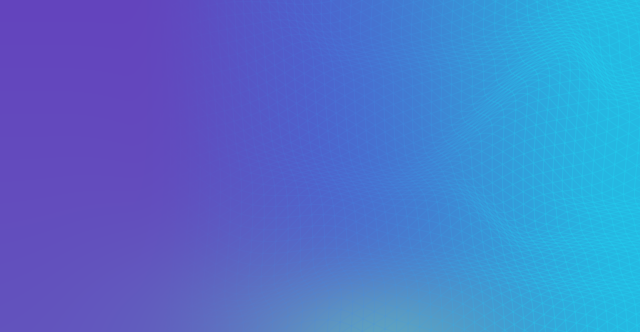
A WebGL 2 fragment shader for this background:

```glsl
#version 300 es
precision highp float;

uniform vec2 u_resolution;
out vec4 fragColor;

const vec3 PURPLE = vec3(0.390, 0.265, 0.740);
const vec3 INDIGO = vec3(0.300, 0.385, 0.805);
const vec3 BLUE = vec3(0.240, 0.530, 0.830);
const vec3 CYAN = vec3(0.140, 0.725, 0.885);
const vec3 TEAL = vec3(0.390, 0.700, 0.740);
const vec3 HAZE = vec3(0.370, 0.480, 0.750);
const vec3 LINE_BLUE = vec3(0.260, 0.540, 0.900);
const vec3 LINE_CYAN = vec3(0.130, 0.820, 0.940);

const float COLUMNS = 62.0;
const float ROWS = 27.0;
const float LINE_WIDTH = 0.0026;

// Soft round falloff around a centre.
float glow(vec2 p, vec2 centre, vec2 radius) {
    vec2 q = (p - centre) / radius;
    return exp(-dot(q, q));
}

// Horizontal colour ramp with haze and a teal light along the bottom.
vec3 background(vec2 p) {
    float x = p.x + 0.03 * (p.y - 0.5);
    vec3 colour = mix(PURPLE, INDIGO, smoothstep(0.20, 0.56, x));
    colour = mix(colour, BLUE, smoothstep(0.46, 0.76, x));
    colour = mix(colour, CYAN, smoothstep(0.64, 1.0, x));
    colour = mix(colour, HAZE, 0.26 * (1.0 - p.y) * (1.0 - smoothstep(0.1, 0.6, x)));
    colour = mix(colour, HAZE, 0.55 * glow(p, vec2(0.40, 0.0), vec2(0.22, 0.30)));
    return mix(colour, TEAL, 0.80 * glow(p, vec2(0.60, -0.06), vec2(0.19, 0.22)));
}

// Height change that eases in between two horizontal positions.
float rise(float x, float start, float end, float amount) {
    return amount * smoothstep(start, end, x);
}

// Offset that packs mesh rows together around a crest.
float fold(float y, float crest, float width, float strength) {
    return strength * tanh((y - crest) / width);
}

// Sum of the crests running across the sheet.
float folds(vec2 p) {
    float x = p.x;
    float upper = 0.95 - rise(x, 0.42, 0.56, 0.12) + rise(x, 0.70, 0.95, 0.14);
    float main_crest = 0.53 - rise(x, 0.36, 0.58, 0.08)
        + rise(x, 0.60, 0.92, 0.44) - rise(x, 0.88, 0.97, 0.15);
    float lower = 0.44 - rise(x, 0.70, 0.83, 0.17);
    float side = 0.45 - rise(x, 0.75, 0.95, 0.08);
    float bottom = 0.07 + rise(x, 0.35, 0.60, 0.13) - rise(x, 0.68, 0.95, 0.06);

    float total = fold(p.y, upper, 0.045, rise(x, 0.35, 0.55, 2.2));
    total += fold(p.y, main_crest, 0.050, rise(x, 0.28, 0.58, 3.2));
    total += fold(p.y, lower, 0.035, rise(x, 0.56, 0.76, 2.4));
    total += fold(p.y, side, 0.030, rise(x, 0.80, 0.96, 1.8));
    total += fold(p.y, bottom, 0.040, rise(x, 0.22, 0.48, 2.2));
    return total;
}

// Coverage of lines lying on whole values of a smooth coordinate.
float meshLine(float coordinate, float pixel) {
    float slope = length(vec2(dFdx(coordinate), dFdy(coordinate))) / pixel;
    float offset = abs(fract(coordinate - 0.5) - 0.5) / max(slope, 0.001);
    float halfWidth = 0.5 * LINE_WIDTH;
    float edge = 0.75 * pixel;
    return 1.0 - smoothstep(max(halfWidth - edge, 0.0), halfWidth + edge, offset);
}

// Triangles made from one upright and two slanted line families.
float triangleMesh(vec2 p, float pixel) {
    float bend = folds(p);
    float sway = 0.6 * sin(5.0 * p.y + 7.0 * p.x);
    float u = p.x * COLUMNS + sway + 0.35 * bend;
    float v = p.y * ROWS + bend + 0.5 * sin(9.0 * p.x - 3.0 * p.y);
    float upright = meshLine(u, pixel);
    float slants = meshLine(v + 0.5 * u, pixel) + meshLine(v - 0.5 * u, pixel);
    return min(0.8 * upright + 0.7 * slants, 1.3);
}

void main() {
    vec2 p = gl_FragCoord.xy / u_resolution;
    float pixel = 1.0 / u_resolution.y;

    // The mesh emerges from the purple side and brightens to the right.
    float visibility = 0.22 * smoothstep(0.22, 0.58, p.x)
        + 0.20 * smoothstep(0.60, 1.0, p.x);
    vec3 lineColour = mix(LINE_BLUE, LINE_CYAN, smoothstep(0.52, 0.88, p.x));
    float mesh = triangleMesh(p, pixel);

    vec3 colour = mix(background(p), lineColour, visibility * mesh);
    fragColor = vec4(colour, 1.0);
}
```
